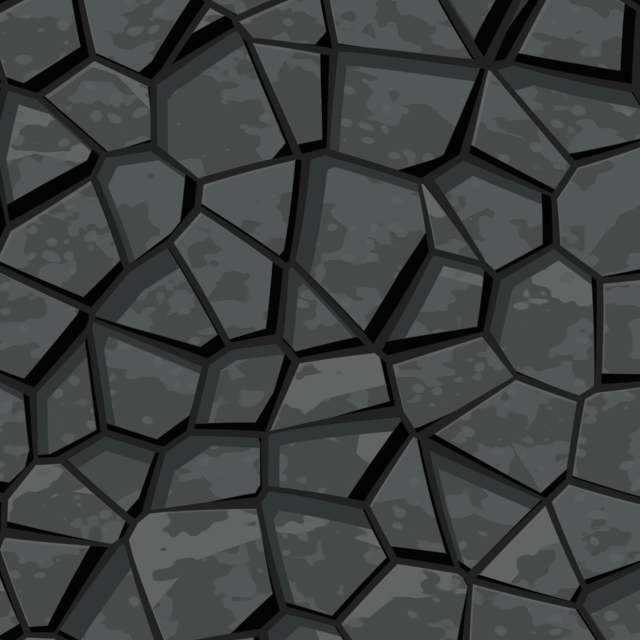
Give the GLSL for this texture, as a three.js fragment shader.

```glsl
// Dark flagstone wall: straight-sided stones from a weighted cellular diagram.
// Each side is inset for the joint, then again for a cast shadow at lower right
// and a rim at upper left; faces get a flat facet, blotches and small specks.

#define CELLS 6.8        // stone sites across the canvas
#define SIZE_SPREAD 0.5  // weight difference between large and small stones
#define JOINT 0.0052     // half width of the joints
#define DROP 0.026       // longest cast shadow
#define RIM 0.036        // widest shaded rim
#define BLOTCH 19.0      // blotch frequency
#define SPECKS 42.0      // speck cells across the canvas
#define SOFT 0.0016      // edge softness

varying vec2 vUv;

const vec3 BLACK = vec3(0.012, 0.012, 0.012);
const vec3 GROUT = vec3(0.13, 0.13, 0.13);
const vec3 SHADE = vec3(0.20, 0.21, 0.21);
const vec3 STONE = vec3(0.28, 0.29, 0.285);
const vec3 SLATE = vec3(0.325, 0.34, 0.345);
const vec3 LIGHT = vec3(0.39, 0.40, 0.395);
const vec2 FALL = vec2(0.6, -0.8); // direction of the cast shadows

vec2 hash2(vec2 p) {
  vec3 q = fract(p.xyx * vec3(0.1031, 0.1030, 0.0973));
  q += dot(q, q.yzx + 33.33);
  return fract((q.xx + q.yz) * q.zy);
}

float cover(float d) { return smoothstep(-SOFT, SOFT, d); }

float noise(vec2 p) {
  vec2 i = floor(p), f = fract(p);
  f = f * f * (3.0 - 2.0 * f);
  vec2 k = vec2(1.0, 0.0);
  return mix(mix(hash2(i).x, hash2(i + k).x, f.x),
             mix(hash2(i + k.yx).x, hash2(i + k.xx).x, f.x), f.y);
}

float layered(vec2 p) {
  return 0.52 * noise(p) + 0.3 * noise(p * 2.1 + 7.3) + 0.18 * noise(p * 4.3 + 3.1);
}

// Stone site of a grid cell: position in xy, weight in z
vec3 site(vec2 cell) {
  float w = hash2(cell + 51.7).x;
  return vec3(cell + 0.04 + 0.92 * hash2(cell + 17.0), SIZE_SPREAD * w * w);
}

// Heaviest-pulling cell around p
vec2 owner(vec2 p) {
  vec2 best = floor(p);
  float least = 1e3;
  for (int y = -2; y <= 2; y++)
    for (int x = -2; x <= 2; x++) {
      vec2 cell = floor(p) + vec2(x, y);
      vec3 s = site(cell);
      float d = dot(p - s.xy, p - s.xy) - s.z;
      if (d < least) { least = d; best = cell; }
    }
  return best;
}

// Inside distances of joint outline (x), stone face (y) and rimmed face (z)
vec3 outlines(vec2 p, vec2 id, float rimWidth) {
  vec3 own = site(id), inside = vec3(1.0);
  for (int y = -2; y <= 2; y++)
    for (int x = -2; x <= 2; x++) {
      vec2 cell = floor(p) + vec2(x, y);
      if (distance(cell, id) < 0.5) continue;
      vec3 other = site(cell);
      vec2 gap = other.xy - own.xy;
      vec2 n = normalize(gap);
      vec2 mid = 0.5 * (own.xy + other.xy);
      float side = (dot(mid - p, gap) + 0.5 * (own.z - other.z)) / length(gap) / CELLS;
      float along = dot(p - mid, vec2(-n.y, n.x)) / CELLS;
      vec2 h = hash2(id * 3.0 + cell * 7.0 + 90.0);
      // Tilted sides make the joints and shadows taper
      float joint = clamp(JOINT + 0.09 * (h.x - 0.5) * along, 0.0025, 0.012);
      float taper = clamp(1.3 * h.y - 0.2 + 9.0 * (h.x - 0.5) * along, 0.0, 1.0);
      float facing = dot(n, FALL);
      float drop = DROP * max(facing, 0.0) * taper;
      float rim = rimWidth * max(-facing, 0.0) * (0.5 + 0.6 * h.y);
      inside = min(inside, side - joint - vec3(0.0, drop, drop + rim));
    }
  return inside;
}

// Irregular small flakes, one at most per grid cell
float specks(vec2 p) {
  vec2 g = p * vec2(0.75, 1.0) * SPECKS;
  g += 0.5 * vec2(noise(g * 0.9), noise(g * 0.9 + 31.0));
  vec2 h = hash2(floor(g) + 203.0);
  vec2 q = fract(g) - 0.5 - 0.3 * (h.yx - 0.5);
  float radius = 0.34 * smoothstep(0.62, 1.0, h.x);
  return cover((radius - length(q)) / SPECKS) * step(0.62, h.x);
}

vec3 face(vec2 p, vec2 id) {
  vec2 h = hash2(id + 71.0);
  vec2 q = p - site(id).xy / CELLS;
  vec2 own = p + 9.0 * hash2(id + 5.0);
  // Bent facet line; the upper part is paler
  vec2 up = normalize(vec2(1.6 * (h.x - 0.5), 0.8));
  float lit = cover(dot(q, up) + 0.25 * abs(dot(q, vec2(up.y, -up.x))) - 0.03 * h.y);
  float grain = layered(own * vec2(0.8, 1.15) * BLOTCH);
  float level = mix(0.57, 0.42, lit) + 0.12 * (h.x - 0.5);
  vec3 color = mix(STONE, SLATE, smoothstep(-0.018, 0.018, grain - level));
  float pale = lit * step(0.8, h.y) * smoothstep(-0.02, 0.02, grain - 0.4);
  color = mix(color, LIGHT, 0.85 * pale);
  float flake = specks(own) * step(0.25, h.x);
  return mix(color, mix(SLATE, LIGHT, 0.45), 0.8 * flake);
}

void main() {
  // Gentle layered sines loosen the site grid
  vec2 p = vUv + 0.016 * sin(vUv.yx * vec2(7.0, 6.0) + vec2(0.4, 2.1));
  vec2 id = owner(p * CELLS);
  float sunken = step(0.56, hash2(id + 133.0).x);
  vec3 inside = outlines(p * CELLS, id, mix(0.006, RIM, sunken));

  vec3 stone = face(p, id);
  vec3 rim = mix(mix(stone, LIGHT, 0.65), SHADE, sunken);
  vec3 color = mix(GROUT, BLACK, cover(inside.x) * (1.0 - cover(inside.y)));
  color = mix(color, mix(rim, stone, cover(inside.z)), cover(inside.y));
  gl_FragColor = vec4(color, 1.0);
}
```
